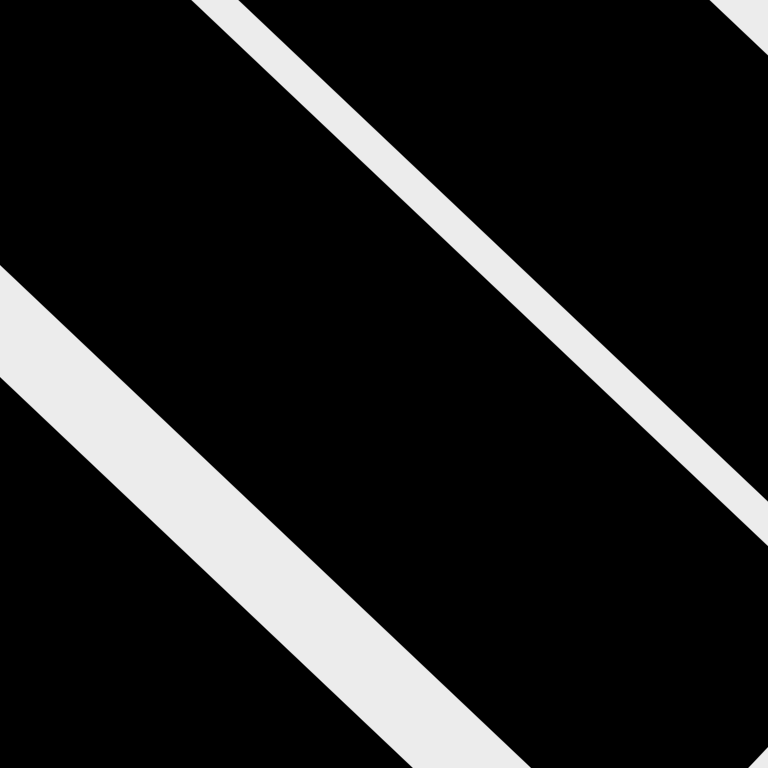
Give the GLSL for this pattern, as a WebGL 2 fragment shader.

```glsl
#version 300 es
precision highp float;
// Tilted windowpane stripes: wide and thin pale bands alternating on black, with sparse cross bands.

uniform vec2 u_resolution;
out vec4 fragColor;

const vec3 GROUND = vec3(0.0);
const vec3 BAND = vec3(0.925);

const float TILT = 0.7582;          // descent of the stripes, in radians
const float STRIPE_PERIOD = 0.9917; // from one wide band to the next
const float WIDE_CENTER = 0.3035;
const float WIDE_WIDTH = 0.1059;
const float THIN_WIDTH = 0.0421;

const float CROSS_PERIOD = 1.55;
const float CROSS_CENTER = 1.4479;
const float CROSS_WIDTH = 0.1059;

// Signed distance to the nearest of a set of evenly spaced bands
float bandDistance(float position, float center, float period, float width) {
    float offset = position - center;
    float nearest = abs(offset - period * round(offset / period));
    return nearest - 0.5 * width;
}

void main() {
    // Canvas units, measured from the top left corner
    vec2 p = gl_FragCoord.xy / u_resolution;
    p.y = 1.0 - p.y;

    // Axes along and across the stripes
    vec2 alongAxis = vec2(cos(TILT), sin(TILT));
    vec2 acrossAxis = vec2(-alongAxis.y, alongAxis.x);
    float along = dot(p, alongAxis);
    float across = dot(p, acrossAxis);

    // Thin bands lie midway between the wide ones
    float wide = bandDistance(across, WIDE_CENTER, STRIPE_PERIOD, WIDE_WIDTH);
    float thin = bandDistance(across, WIDE_CENTER + 0.5 * STRIPE_PERIOD,
                              STRIPE_PERIOD, THIN_WIDTH);
    float crossing = bandDistance(along, CROSS_CENTER, CROSS_PERIOD, CROSS_WIDTH);
    float distanceToBand = min(min(wide, thin), crossing);

    // Smooth edge about one pixel wide
    float edge = 0.75 / min(u_resolution.x, u_resolution.y);
    float coverage = 1.0 - smoothstep(-edge, edge, distanceToBand);

    fragColor = vec4(mix(GROUND, BAND, coverage), 1.0);
}
```
